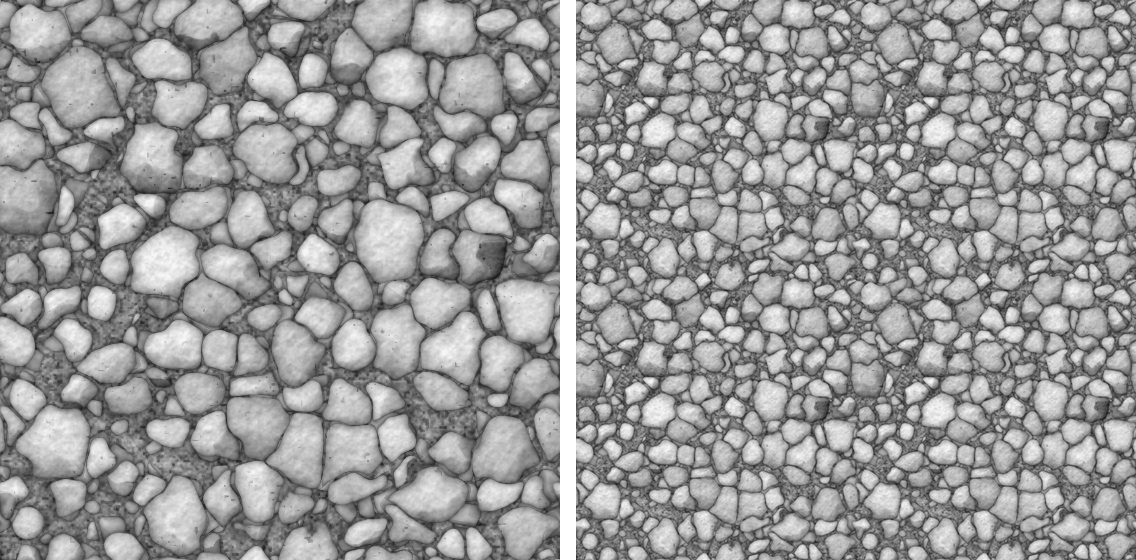
Left: one tile. Right: repeated 2 by 2.
Give the GLSL for this texture map, as a WebGL 2 fragment shader.

```glsl
#version 300 es
precision highp float;

uniform vec2 u_resolution;
out vec4 fragColor;

#define STONES 12.0      // large stones across the tile
#define PEBBLES 27.0     // small filler pebbles across the tile
#define GAP 0.025        // half gap between neighbours, in cells
#define ROUNDING 0.13    // corner radius, in cells
#define LIGHT vec2(-0.5, 0.86)
#define RIM_TONE 0.40
#define GRIT_TONE 0.53
#define RELIEF 0.55

struct Stone {
    float edge;    // signed distance to the outline, in cells
    float radius;
    vec2 offset;   // position from the centre, in radii
    vec2 id;
};

float hash(vec2 p) {
    return fract(sin(dot(p, vec2(127.1, 311.7))) * 43758.5453);
}

vec2 wrapCell(vec2 cell, float period) {
    return floor(mod(cell + 0.5, period));
}

// Value noise and its octaves, repeating over the unit tile
float noise(vec2 uv, float period) {
    vec2 p = uv * period, i = floor(p), f = fract(p);
    f = f * f * (3.0 - 2.0 * f);
    vec2 a = wrapCell(i, period), b = wrapCell(i + 1.0, period);
    return mix(mix(hash(a), hash(vec2(b.x, a.y)), f.x),
               mix(hash(vec2(a.x, b.y)), hash(b), f.x), f.y);
}

float fbm(vec2 uv, float period) {
    float sum = 0.0, weight = 0.5;
    for (int i = 0; i < 4; i++) {
        sum += weight * noise(uv, period);
        period *= 2.0;
        weight *= 0.5;
    }
    return sum / 0.9375;
}

float smoothMax(float a, float b, float k) {
    float h = max(k - abs(a - b), 0.0) / k;
    return max(a, b) + h * h * k * 0.25;
}

// Centre in xy, radius in z
vec3 placeStone(vec2 cell, float count) {
    vec2 id = wrapCell(cell, count) + count;
    vec2 jitter = vec2(hash(id), hash(id + 17.3)) - 0.5;
    float size = hash(id + 41.7);
    return vec3(cell + 0.5 + 0.8 * jitter, mix(0.36, 0.86, size * size));
}

// Rounded boxy ellipse, trimmed where it meets its neighbours
Stone findStone(vec2 p, float count) {
    vec2 owner = floor(p);
    vec3 self = vec3(0.0);
    float best = 1e5;
    for (int y = -2; y <= 2; y++)
    for (int x = -2; x <= 2; x++) {
        vec2 cell = floor(p) + vec2(x, y);
        vec3 s = placeStone(cell, count);
        float power = dot(p - s.xy, p - s.xy) - s.z * s.z;
        if (power < best) { best = power; owner = cell; self = s; }
    }
    vec2 id = wrapCell(owner, count) + count;
    vec2 offset = p - self.xy;
    float angle = 6.2832 * hash(id + 5.1);
    float stretch = mix(1.0, 1.3, hash(id + 9.4));
    float boxiness = mix(2.0, 3.6, hash(id + 23.8));
    vec2 q = mat2(cos(angle), sin(angle), -sin(angle), cos(angle)) * offset;
    q = pow(abs(q / vec2(stretch, 1.0 / stretch)) + 1e-4, vec2(boxiness));
    float edge = pow(q.x + q.y, 1.0 / boxiness) - self.z;
    for (int y = -2; y <= 2; y++)
    for (int x = -2; x <= 2; x++) {
        if (x == 0 && y == 0) continue;
        vec3 other = placeStone(owner + vec2(x, y), count);
        vec2 away = other.xy - self.xy;
        float gap = length(away);
        float border = (gap * gap + self.z * self.z - other.z * other.z) / (2.0 * gap);
        edge = smoothMax(edge, dot(offset, away / gap) - border + GAP, ROUNDING);
    }
    return Stone(edge, self.z, offset / self.z, id);
}

// Domed tone with a few broken faces
float shadeStone(Stone s, float rough) {
    float depth = clamp(-s.edge / (0.55 * s.radius), 0.0, 1.0);
    float dome = sqrt(depth * (2.0 - depth));
    float tone = mix(RIM_TONE, mix(0.74, 0.91, hash(s.id + 3.3)), dome);
    float angular = hash(s.id + 61.2);
    for (int i = 0; i < 3; i++) {
        float turn = 6.2832 * hash(s.id + 7.7 * float(i + 1));
        vec2 facing = vec2(cos(turn), sin(turn));
        float side = dot(s.offset, facing) - 0.3 + 0.7 * (rough - 0.5);
        float tilt = 0.1 * dot(facing, LIGHT) - 0.06;
        tone += angular * tilt * smoothstep(-0.05, 0.06, side);
    }
    return tone + 0.06 * dot(s.offset, LIGHT);
}

void main() {
    vec2 uv = gl_FragCoord.xy / u_resolution;
    vec2 warp = vec2(noise(uv, 29.0), noise(uv + 0.37, 29.0)) - 0.5;
    float rough = fbm(uv, 34.0);
    float fine = fbm(uv, 110.0);
    float relief = rough - fbm(uv + 0.004 * LIGHT, 34.0);
    float grain = noise(uv, 210.0);

    // Sandy bed
    float tone = GRIT_TONE + 0.35 * (fine - 0.5) + 0.24 * (grain - 0.5) + 0.3 * (rough - 0.5);
    tone -= 0.16 * smoothstep(0.62, 0.85, noise(uv + 0.21, 150.0));

    // Half buried pebbles
    Stone pebble = findStone(uv * PEBBLES + 0.35 * warp, PEBBLES);
    pebble.edge += 0.2 * (rough - 0.5) + 0.04;
    float blur = PEBBLES / u_resolution.x;
    float present = step(0.4, hash(pebble.id + 71.9));
    float pebbleTone = 0.9 * shadeStone(pebble, rough) + 0.2 * (fine - 0.5);
    tone *= 1.0 - 0.25 * present * exp(-8.0 * max(pebble.edge, 0.0));
    tone = mix(tone, pebbleTone, present * smoothstep(blur, -blur, pebble.edge));

    // Large stones and their contact shadows
    Stone stone = findStone(uv * STONES + 0.3 * warp, STONES);
    stone.edge += 0.09 * (rough - 0.5);
    blur = STONES / u_resolution.x;
    tone *= 1.0 - 0.42 * exp(-9.0 * max(stone.edge, 0.0));
    float stoneTone = shadeStone(stone, rough) + RELIEF * relief;
    stoneTone += 0.14 * (fine - 0.5) + 0.04 * (grain - 0.5);
    float pits = smoothstep(0.8, 0.95, noise(uv + 0.53, 160.0)) * smoothstep(0.5, 0.7, rough);
    stoneTone -= 0.22 * pits;
    tone = mix(tone, stoneTone, smoothstep(blur, -blur, stone.edge));

    fragColor = vec4(vec3(clamp(tone, 0.12, 0.96)), 1.0);
}
```
